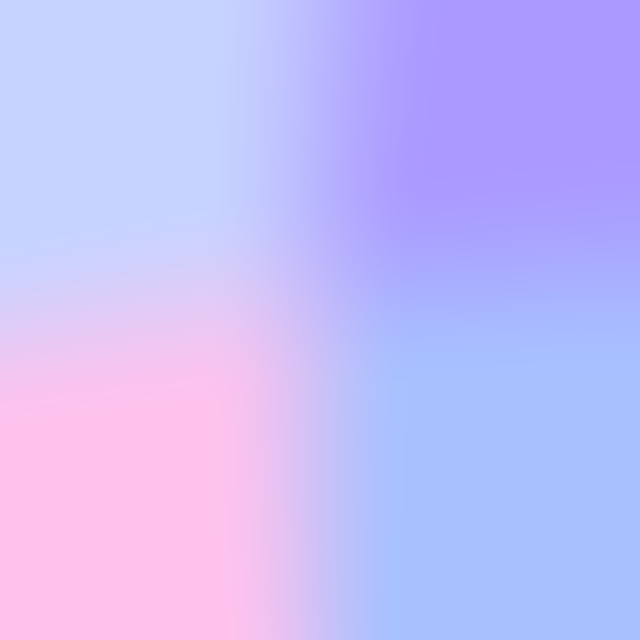
A Shadertoy shader for this background:

```glsl
// Soft four-colour pastel gradient with gently bent, blurred seams.

const vec3 ICE    = vec3(0.780, 0.828, 1.000);
const vec3 VIOLET = vec3(0.670, 0.600, 1.000);
const vec3 PINK   = vec3(0.996, 0.760, 0.930);
const vec3 SKY    = vec3(0.655, 0.757, 1.000);

// Smooth 0..1 ramp centred on a seam.
float softSeam(float position, float seam, float halfWidth) {
    return smoothstep(seam - halfWidth, seam + halfWidth, position);
}

// Horizontal place of the upright seam, bowed to the left near mid height.
float uprightSeam(float y) {
    float offset = y - 0.35;
    return 0.485 + 0.06 * offset * offset;
}

// Height of the level seam, rising to the right and flattening out.
float levelSeam(float x) {
    return 0.475 + x * (0.18 - 0.075 * x);
}

void mainImage(out vec4 fragColor, in vec2 fragCoord) {
    vec2 uv = fragCoord / iResolution.xy;

    // Both seams blur more towards the upper right.
    float rightward = softSeam(uv.x, uprightSeam(uv.y), mix(0.145, 0.20, uv.y));
    float upward = softSeam(uv.y, levelSeam(uv.x), mix(0.155, 0.19, uv.x));

    // Blend each row, then the rows together.
    vec3 lowerRow = mix(PINK, SKY, rightward);
    vec3 upperRow = mix(ICE, VIOLET, rightward);
    fragColor = vec4(mix(lowerRow, upperRow, upward), 1.0);
}
```
